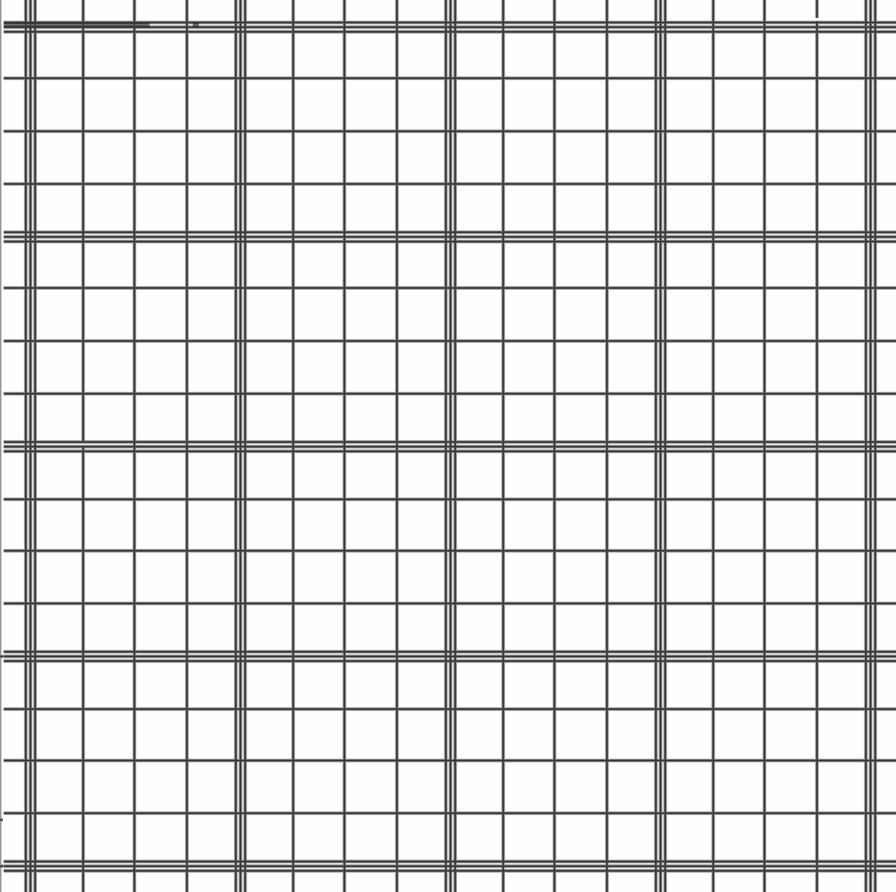
A WebGL 2 fragment shader for this pattern:

```glsl
#version 300 es
precision highp float;
// Draws a white windowpane check: triple rules every four cells, single rules between.
// Each axis folds into its repeat and sums soft line profiles; a few print flaws
// (short gaps, a smudge, a ragged left margin) are laid over it. Unit: canvas width.
uniform vec2 u_resolution;
out vec4 fragColor;

const vec3 PAPER = vec3(0.995);
const vec3 INK = vec3(0.20);
const float LINE_REACH = 0.00293;   // half extent of a soft line
const float TRIPLE_GAP = 0.0052;    // spacing inside a triple rule
const float MARGIN = 0.0040;        // where the horizontal rules begin

const float COLUMN_START = 0.0340;
const float COLUMN_PERIOD = 0.2344;
const vec3 COLUMN_RULES = vec3(0.0588, 0.1160, 0.1746);
const float ROW_START = 0.0303;
const float ROW_PERIOD = 0.2341;
const vec3 ROW_RULES = vec3(0.0570, 0.1162, 0.1750);

// Soft line profile, never narrower than the pixel grid can show
float softLine(float dist, float reach) {
    return 1.0 - smoothstep(0.0, max(reach, 1.0 / u_resolution.x), abs(dist));
}

// Band between two ends with smoothed limits
float band(float x, float start, float end) {
    float blur = 0.5 / u_resolution.x;
    return smoothstep(start - blur, start + blur, x)
         * (1.0 - smoothstep(end - blur, end + blur, x));
}

// Ink of one axis: a triple rule and three single rules in each repeat
float rules(float pos, float start, float period, vec3 singles, float drift) {
    float shifted = pos - start;
    float index = floor((shifted + 0.1 * period) / period);
    float local = shifted - index * period;
    singles.x += drift * step(2.0, index);
    float ink = 0.0;
    for (int i = 0; i < 3; i++) {
        ink += softLine(local - singles[i], LINE_REACH);
        ink += softLine(local - float(i - 1) * TRIPLE_GAP, LINE_REACH);
    }
    return min(ink, 1.0);
}

// Small rectangular spot centred on a flaw
float spot(vec2 p, vec2 center, vec2 halfSize) {
    vec2 low = center - halfSize;
    vec2 high = center + halfSize;
    return band(p.x, low.x, high.x) * band(p.y, low.y, high.y);
}

void main() {
    // Position in canvas widths, measured down from the top left
    vec2 p = vec2(gl_FragCoord.x, u_resolution.y - gl_FragCoord.y) / u_resolution.x;

    // Regular rules
    float columns = rules(p.x, COLUMN_START, COLUMN_PERIOD, COLUMN_RULES, 0.0);
    float rows = rules(p.y, ROW_START, ROW_PERIOD, ROW_RULES, 0.0018);
    rows *= band(p.x, MARGIN, 2.0);

    // Gaps worn into two vertical rules
    columns *= 1.0 - spot(p, vec2(0.9121, 0.0218), vec2(0.0040, 0.0018));
    columns *= 1.0 - spot(p, vec2(0.0925, 0.4958), vec2(0.0040, 0.0014));

    // Smudge joining the upper lines of the first triple rule
    float smudgeSpan = band(p.x, MARGIN, 0.167) + band(p.x, 0.215, 0.222);
    float smudge = 0.6 * smudgeSpan * softLine(p.y - ROW_START + 0.5 * TRIPLE_GAP, LINE_REACH);

    // Left margin: a pale edge line and short stubs on the lower rules
    float edge = 0.55 * softLine(p.x - 0.0008, 0.0016);
    float stubs = softLine(p.y - ROW_START - 3.0 * ROW_PERIOD, LINE_REACH)
                + softLine(p.y - ROW_START - 4.0 * ROW_PERIOD, LINE_REACH)
                + softLine(p.y - 0.9150, LINE_REACH) * band(p.x, -1.0, 0.0030);
    stubs *= band(p.x, -1.0, MARGIN);

    // Crossing lines merge without growing darker than the ink
    float ink = max(max(columns, rows), max(edge, min(stubs, 1.0)));
    ink = max(ink, min(rows + smudge, 1.0));
    fragColor = vec4(mix(PAPER, INK, ink), 1.0);
}
```
